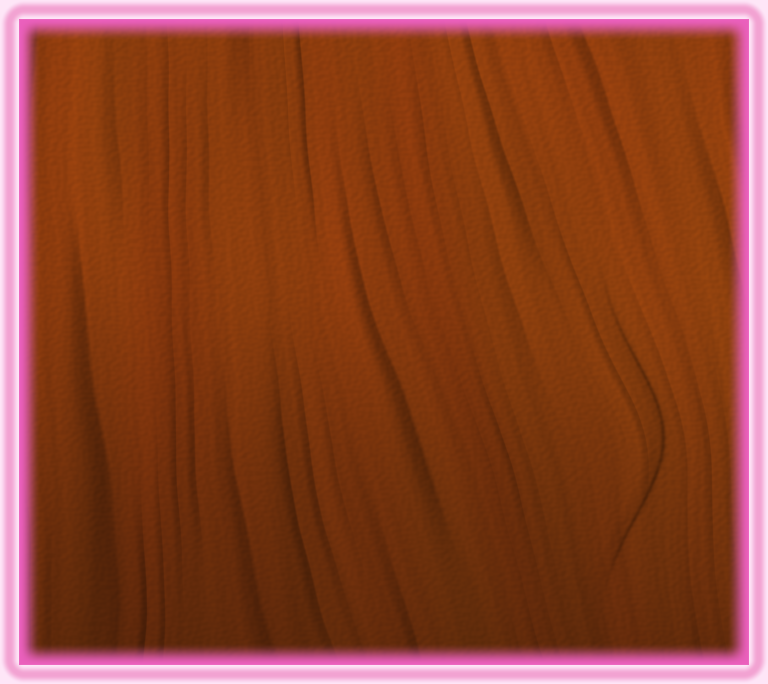
Reproduce this texture procedurally as a WebGL 1 fragment shader.

```glsl
precision highp float;
// A panel of reddish brown wood inside a soft glowing pink frame.
// The grain is gradient noise stretched along warped fibres, with ring veins;
// the frame is a rounded box outline and a blurred magenta inner edge.

uniform vec2 u_resolution;

#define MARGIN 0.028
#define GLOW_WIDTH 0.032
#define RING_COUNT 23.0
#define VEIN_DEPTH 0.24
#define STREAK_DEPTH 0.20
#define BUMP_DEPTH 0.07
#define WOOD_TOP vec3(0.555, 0.238, 0.052)
#define WOOD_BOTTOM vec3(0.345, 0.150, 0.040)
#define MAGENTA vec3(0.920, 0.375, 0.740)
#define PINK vec3(0.950, 0.640, 0.825)
#define PALE vec3(0.995, 0.900, 0.970)

vec2 gradientAt(vec2 cell) {
  vec3 q = fract(cell.xyx * vec3(0.1031, 0.1030, 0.0973));
  q += dot(q, q.yzx + 33.33);
  float angle = 6.2832 * fract((q.x + q.y) * q.z);
  return vec2(cos(angle), sin(angle));
}

// Gradient noise, roughly -0.7 to 0.7
float noise(vec2 p) {
  vec2 i = floor(p);
  vec2 f = p - i;
  vec2 w = f * f * f * (f * (f * 6.0 - 15.0) + 10.0);
  float a = dot(gradientAt(i), f);
  float b = dot(gradientAt(i + vec2(1.0, 0.0)), f - vec2(1.0, 0.0));
  float c = dot(gradientAt(i + vec2(0.0, 1.0)), f - vec2(0.0, 1.0));
  float d = dot(gradientAt(i + 1.0), f - 1.0);
  return mix(mix(a, b, w.x), mix(c, d, w.x), w.y);
}

float roundedBox(vec2 p, vec2 halfSize, float radius) {
  vec2 q = abs(p) - halfSize + radius;
  return length(max(q, 0.0)) + min(max(q.x, q.y), 0.0) - radius;
}

float bell(float x) {
  return exp(-x * x);
}

// Position across the fibres: upright at left, leaning and bulging at right
float acrossFibres(vec2 p) {
  float lean = mix(0.05, 0.29, smoothstep(0.25, 0.75, p.x));
  lean *= 1.0 - 0.6 * smoothstep(0.75, 1.2, p.x);
  float u = p.x + lean * (p.y - 0.5);
  u -= 0.055 * bell((p.y - 0.36) / 0.17) * bell((p.x - 0.96) / 0.13);
  u += 0.035 * noise(vec2(p.x * 2.2, p.y * 2.4) + 7.3);
  return u + 0.006 * noise(vec2(p.x * 7.0, p.y * 8.0) + 21.0);
}

// Soft-sided dark rings, each ending in a crisp edge
float ringVeins(float u, float y) {
  float ring = fract(u * RING_COUNT + 1.3 * noise(vec2(u * 9.0, y * 0.7)));
  float vein = smoothstep(0.45, 0.90, ring) * (1.0 - smoothstep(0.90, 1.0, ring));
  return vein * smoothstep(-0.25, 0.45, noise(vec2(u * 13.0, y * 2.3) + 40.0));
}

// One long bowed vein at the right
float bowedVein(vec2 p) {
  float offset = p.x - 0.87 - 0.10 * bell((p.y - 0.36) / 0.16);
  float line = bell(offset / 0.0035) + 0.35 * bell((offset + 0.009) / 0.011);
  return line * smoothstep(0.10, 0.25, p.y) * (1.0 - smoothstep(0.42, 0.66, p.y));
}

vec3 wood(vec2 p) {
  float u = acrossFibres(p);
  float broad = noise(vec2(u * 12.0, p.y * 0.9) + 3.0);
  float medium = noise(vec2(u * 38.0, p.y * 1.5) + 11.0);
  float fine = noise(vec2(u * 95.0, p.y * 2.6) + 17.0);
  float streaks = 0.5 * broad + 0.35 * medium + 0.25 * fine;

  // Slanted light on a finely pitted surface
  vec2 pit = vec2(p.x * 125.0, p.y * 150.0);
  float bumps = noise(pit) - noise(pit + vec2(0.35, -0.35));

  float light = 1.0 + STREAK_DEPTH * streaks + BUMP_DEPTH * bumps;
  light -= VEIN_DEPTH * ringVeins(u, p.y);
  light -= VEIN_DEPTH * bowedVein(p);
  light *= 1.0 + 0.10 * noise(p * 2.5 + 5.0);

  vec3 color = mix(WOOD_BOTTOM, WOOD_TOP, smoothstep(-0.18, 0.75, p.y));
  color.g *= 1.0 + 0.10 * noise(vec2(u * 8.0, p.y * 1.1) + 60.0);
  return color * light;
}

void main() {
  vec2 p = gl_FragCoord.xy / u_resolution.y;
  vec2 center = 0.5 * u_resolution / u_resolution.y;
  float pixel = 1.0 / u_resolution.y;

  // Panel with its blurred magenta edge
  vec2 inset = center - MARGIN - abs(p - center);
  vec2 clear = smoothstep(0.0, GLOW_WIDTH, inset);
  vec3 panel = mix(MAGENTA, wood(p), clear.x * clear.y);

  // Pink tube along the middle of the margin
  float tube = abs(roundedBox(p - center, center - 0.5 * MARGIN, 0.022));
  vec3 frame = mix(PINK, PALE, smoothstep(0.1, 1.0, tube / (0.5 * MARGIN)));

  float inside = smoothstep(-0.5 * pixel, 0.5 * pixel, min(inset.x, inset.y));
  gl_FragColor = vec4(mix(frame, panel, inside), 1.0);
}
```
